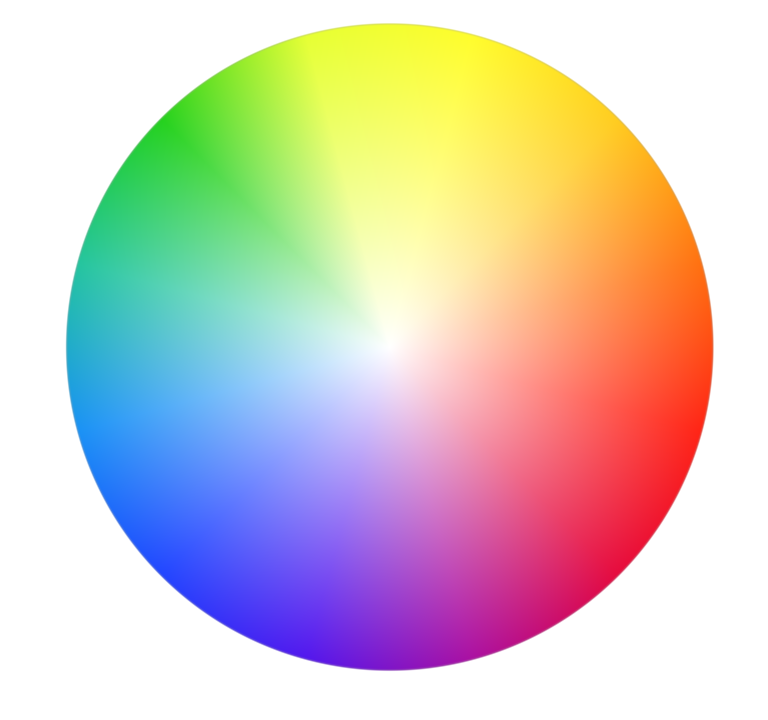
A Shadertoy shader for this background:

```glsl
// A colour wheel on white: hue runs round the disc, saturation grows outward.
// Twelve rim hues are blended by angle, then faded to white at the centre;
// a distance function cuts the smooth edge and a faint grey outline.

// Rim hues, counterclockwise from 15 degrees in steps of 30.
const vec3 RIM_HUES[12] = vec3[12](
    vec3(1.00, 0.44, 0.06), vec3(1.00, 0.80, 0.12),
    vec3(1.00, 0.99, 0.17), vec3(0.90, 1.00, 0.20),
    vec3(0.14, 0.82, 0.11), vec3(0.14, 0.77, 0.62),
    vec3(0.10, 0.57, 0.96), vec3(0.13, 0.27, 1.00),
    vec3(0.32, 0.09, 0.93), vec3(0.67, 0.06, 0.63),
    vec3(0.90, 0.04, 0.24), vec3(1.00, 0.14, 0.08));

vec3 rimHue(float angle) {
    float position = angle / 6.2831853 * 12.0 - 0.5;
    float cell = floor(position);
    int index = (int(cell) + 12) % 12;
    return mix(RIM_HUES[index], RIM_HUES[(index + 1) % 12], position - cell);
}

void mainImage(out vec4 fragColor, in vec2 fragCoord) {
    // Canvas units: height is 1, origin at the wheel's centre.
    vec2 p = (fragCoord - 0.5 * iResolution.xy) / iResolution.y - vec2(0.008, 0.018);
    float pixel = 1.0 / iResolution.y;
    float wheelRadius = 0.4495;
    float edge = length(p) - wheelRadius;

    // Saturation rises from the white centre to the rim.
    float r = min(length(p) / wheelRadius, 1.0);
    float saturation = r * (1.2 - 0.2 * r);
    vec3 wheel = mix(vec3(1.0), rimHue(atan(p.y, p.x)), saturation);

    // Faint outline, then the antialiased disc over white.
    float outline = 1.0 - smoothstep(0.0, 0.002 + pixel, abs(edge));
    wheel = mix(wheel, vec3(0.65), 0.35 * outline);
    float disc = 1.0 - smoothstep(-pixel, pixel, edge);
    fragColor = vec4(mix(vec3(1.0), wheel, disc), 1.0);
}
```
